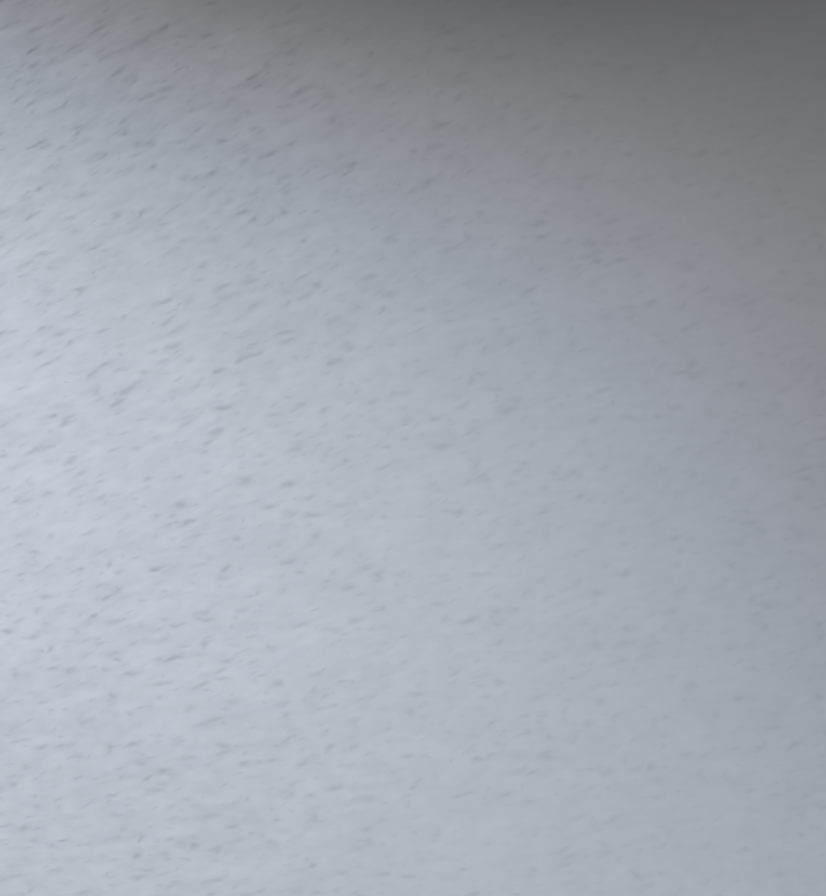
Reproduce this texture procedurally as a WebGL 2 fragment shader.

```glsl
#version 300 es
precision highp float;
// Softly lit, finely pitted pale metal: a smooth Bezier patch gives the
// shading, stretched value noise the grain, and scattered soft ellipses
// the dark flecks. Grain and flecks follow a gently bending flow.

uniform vec2 u_resolution;
out vec4 fragColor;

// Integer hash of a lattice cell, returning two values in 0..1.
vec2 hash2(vec2 cell, uint seed) {
    uvec2 v = uvec2(ivec2(cell)) * 1664525u + 1013904223u + seed * 747796405u;
    v.x += v.y * 1664525u;
    v.y += v.x * 1664525u;
    v ^= v >> 16u;
    v.x += v.y * 1664525u;
    v.y += v.x * 1664525u;
    v ^= v >> 16u;
    return vec2(v & 0xffffu) / 65535.0;
}

// Smooth value noise in -1..1.
float valueNoise(vec2 p, uint seed) {
    vec2 cell = floor(p);
    vec2 f = fract(p);
    f = f * f * f * (f * (f * 6.0 - 15.0) + 10.0);
    float a = hash2(cell, seed).x;
    float b = hash2(cell + vec2(1.0, 0.0), seed).x;
    float c = hash2(cell + vec2(0.0, 1.0), seed).x;
    float d = hash2(cell + vec2(1.0, 1.0), seed).x;
    return 2.0 * mix(mix(a, b, f.x), mix(c, d, f.x), f.y) - 1.0;
}

// Quadratic in x (left, control, right), cubic in y (bottom to top).
float shading(vec2 uv) {
    vec2 inv = 1.0 - uv;
    vec3 across = vec3(inv.x * inv.x, 2.0 * uv.x * inv.x, uv.x * uv.x);
    vec4 rows = vec4(
        dot(across, vec3(0.735, 0.735, 0.655)),
        dot(across, vec3(0.760, 0.744, 0.625)),
        dot(across, vec3(0.896, 0.837, 0.558)),
        dot(across, vec3(0.560, 0.348, 0.385)));
    vec4 up = vec4(inv.y * inv.y * inv.y, 3.0 * uv.y * inv.y * inv.y,
                   3.0 * uv.y * uv.y * inv.y, uv.y * uv.y * uv.y);
    return dot(rows, up);
}

// Straightens the grain: steep at upper left, nearly level elsewhere.
vec2 flowCoords(vec2 p) {
    float bend = p.x - 0.5 * p.x * p.x;
    return vec2(p.x, p.y - 0.10 * p.x - 0.36 * p.y * bend);
}

// Stretched noise, from broad mottling to fine streaks.
float grain(vec2 flow) {
    return 0.007 * valueNoise(flow * vec2(10.0, 26.0), 1u)
         + 0.009 * valueNoise(flow * vec2(29.0, 73.0), 2u)
         + 0.011 * valueNoise(flow * vec2(61.0, 140.0), 3u)
         + 0.006 * valueNoise(flow * vec2(110.0, 215.0), 4u);
}

// Soft tilted ellipses, one per cell, with mostly faint strengths.
float flecks(vec2 p, uint seed) {
    vec2 home = floor(p);
    float sum = 0.0;
    for (int y = -1; y <= 1; y++) {
        for (int x = -1; x <= 1; x++) {
            vec2 cell = home + vec2(x, y);
            vec2 d = p - cell - hash2(cell, seed);
            vec2 look = hash2(cell, seed + 1u);
            vec2 size = hash2(cell, seed + 2u);
            d.y -= d.x * (look.y - 0.4) * 0.8;
            d /= mix(vec2(0.16, 0.16), vec2(0.40, 0.30), size);
            sum += look.x * look.x * look.x * exp(-dot(d, d));
        }
    }
    return sum;
}

void main() {
    vec2 uv = gl_FragCoord.xy / u_resolution;
    vec2 p = gl_FragCoord.xy / u_resolution.x;
    vec2 flow = flowCoords(p);

    // Ragged fleck outlines.
    vec2 wobble = vec2(valueNoise(flow * vec2(80.0, 130.0), 5u),
                       valueNoise(flow * vec2(80.0, 130.0), 6u));
    vec2 ragged = flow + wobble * vec2(0.004, 0.0016);

    // Texture fades to the right and into the upper shadow.
    float light = shading(uv);
    float relief = mix(1.0, 0.42, smoothstep(0.05, 0.85, uv.x))
                 * smoothstep(0.25, 0.66, light);
    float pits = 0.072 * flecks(ragged * vec2(36.0, 72.0), 10u)
               + 0.045 * flecks(ragged * vec2(58.0, 112.0), 20u);
    float value = light + 0.012 * relief + relief * (grain(flow) - pits);

    // Neutral shadows, bluish highlights.
    float cool = smoothstep(0.32, 0.80, light);
    vec3 color = value + cool * vec3(-0.031, 0.0, 0.038) + vec3(0.0, 0.0, 0.004);
    fragColor = vec4(clamp(color, 0.0, 1.0), 1.0);
}
```
